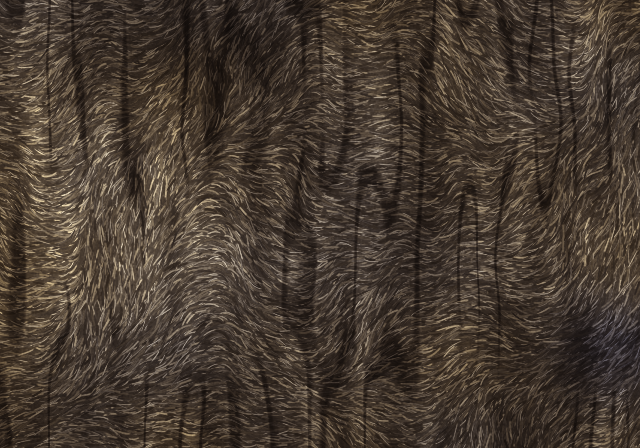
Write a Shadertoy shader that draws this texture.

```glsl
// Matted dark brown bark cloth: layers of short combed fibres follow a swirling
// direction field, cut by broken vertical creases and shaded by broad soft patches.
// A normal-like tone is turned into colour by an exponential brown ramp.

#define FIBRE_LAYERS 10
#define FIBRE_CELL 0.026
#define FIBRE_HALF_LENGTH 0.023
#define FIBRE_HALF_WIDTH 0.0021
#define FIBRE_CONTRAST 3.1
#define CREASE_DEPTH 1.35
#define FOLD_DEPTH 1.1
#define PATCH_DEPTH 2.1
#define TONE_SPREAD 0.42
#define MID_BROWN vec3(0.270, 0.223, 0.183)

vec3 hash3(vec3 p) {
    p = fract(p * vec3(0.1031, 0.1030, 0.0973));
    p += dot(p, p.yxz + 33.33);
    return fract((p.xxy + p.yxx) * p.zyx);
}

float valueNoise(vec2 p, float seed) {
    vec2 cell = floor(p);
    vec2 f = fract(p);
    f = f * f * (3.0 - 2.0 * f);
    float a = hash3(vec3(cell, seed)).x;
    float b = hash3(vec3(cell + vec2(1.0, 0.0), seed)).x;
    float c = hash3(vec3(cell + vec2(0.0, 1.0), seed)).x;
    float d = hash3(vec3(cell + vec2(1.0, 1.0), seed)).x;
    return mix(mix(a, b, f.x), mix(c, d, f.x), f.y);
}

float fbm(vec2 p, float seed) {
    float sum = 0.0;
    float weight = 0.5;
    for (int i = 0; i < 4; i++) {
        sum += weight * valueNoise(p, seed + float(i));
        p = p * 2.03 + 7.1;
        weight *= 0.5;
    }
    return sum / 0.9375;
}

float softBlob(vec2 p, vec2 centre, vec2 radius) {
    vec2 d = (p - centre) / radius;
    return exp(-dot(d, d));
}

// Combing direction: broad swirls, with a feathered turn around the folds.
float combAngle(vec2 p) {
    float swirl = valueNoise(p * 3.6, 11.0) - 0.5;
    float feather = valueNoise(p * vec2(15.0, 5.0), 12.0) - 0.5;
    return 0.3 + 2.3 * swirl + 1.3 * feather;
}

// Overlapping strokes; x is the tone, y a random tint of the top fibre.
vec2 fibres(vec2 p, float pixel) {
    float angle = combAngle(p);
    vec2 result = vec2(0.22, 0.5);
    for (int layer = 0; layer < FIBRE_LAYERS; layer++) {
        float seed = float(layer) * 3.7 + 20.0;
        vec2 q = p / FIBRE_CELL + float(layer) * vec2(0.37, 0.61);
        vec2 home = floor(q);
        for (int k = 0; k < 9; k++) {
            vec2 cell = home + vec2(k % 3 - 1, k / 3 - 1);
            vec3 place = hash3(vec3(cell, seed));
            vec3 look = hash3(vec3(cell, seed + 1.9));
            vec2 d = (q - cell - place.xy) * FIBRE_CELL;
            float turn = angle + (place.z - 0.5) * 0.8;
            vec2 axis = vec2(cos(turn), sin(turn));
            float along = dot(d, axis) / (FIBRE_HALF_LENGTH * mix(0.6, 1.0, look.z));
            float across = abs(dot(d, vec2(-axis.y, axis.x)));
            float width = FIBRE_HALF_WIDTH * mix(0.65, 1.25, look.y);
            float mask = 1.0 - smoothstep(width - 0.5 * pixel, width + 0.5 * pixel, across);
            mask *= 1.0 - smoothstep(0.65, 1.0, abs(along));
            float roundness = 1.0 - 0.3 * min(across * across / (width * width), 1.0);
            result = mix(result, vec2(look.x * roundness, look.y), mask);
        }
    }
    return result;
}

// Thin broken dark lines that run down the cloth.
float creases(vec2 p) {
    vec2 q = p + vec2(0.02 * (valueNoise(p * 7.0, 61.0) - 0.5), 0.0);
    float ridge = abs(valueNoise(q * vec2(23.0, 2.6), 62.0) - 0.5);
    float line = 1.0 - smoothstep(0.02, 0.10, ridge);
    float gate = smoothstep(0.35, 0.65, valueNoise(p * vec2(6.0, 4.0), 63.0));
    return line * gate;
}

// Broad light and dark regions of the cloth.
float patches(vec2 p) {
    float shade = PATCH_DEPTH * (fbm(p * vec2(3.4, 2.7), 70.0) - 0.5);
    shade += 0.75 * softBlob(p, vec2(0.08, 0.66), vec2(0.20, 0.20));
    shade += 0.70 * softBlob(p, vec2(0.55, 0.42), vec2(0.28, 0.15));
    shade -= 0.70 * softBlob(p, vec2(0.45, 0.90), vec2(0.28, 0.12));
    shade -= 0.45 * softBlob(p, vec2(1.05, 0.58), vec2(0.16, 0.30));
    return shade - 0.95 * softBlob(p, vec2(1.33, 0.23), vec2(0.17, 0.11));
}

void mainImage(out vec4 fragColor, in vec2 fragCoord) {
    vec2 p = fragCoord / iResolution.y;
    vec2 fibre = fibres(p, 1.0 / iResolution.y);

    // Tone: fibres, folds, creases, patches and fine grain
    float tone = 0.15 + FIBRE_CONTRAST * (fibre.x - 0.44) + patches(p);
    tone += FOLD_DEPTH * (valueNoise(p * vec2(26.0, 4.5), 80.0) - 0.5);
    tone -= CREASE_DEPTH * creases(p);
    tone += 0.5 * (valueNoise(p * 300.0, 81.0) - 0.5);

    // Brown ramp, with golden, grey and reddish drifts
    vec3 colour = MID_BROWN * exp(TONE_SPREAD * tone * vec3(1.0, 1.10, 1.12));
    float drift = valueNoise(p * 5.0, 90.0) - 0.5 + 0.5 * (fibre.y - 0.5);
    colour *= 1.0 + drift * vec3(0.05, -0.02, -0.22);
    float cool = softBlob(p, vec2(1.36, 0.23), vec2(0.14, 0.12));
    colour *= mix(vec3(1.0), vec3(0.88, 0.95, 1.2), cool);
    fragColor = vec4(clamp(colour, 0.0, 1.0), 1.0);
}
```
